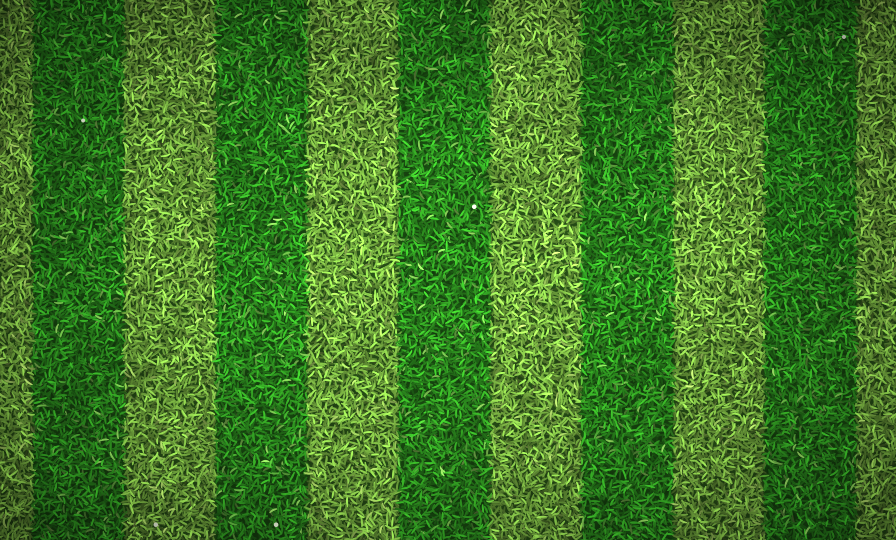
Reproduce this texture procedurally as a Shadertoy shader.

```glsl
// Mown lawn: alternating light and dark vertical stripes of short grass blades.

const float STRIPE_PERIOD = 0.2042;  // one dark + light pair, in canvas widths
const float STRIPE_START = 0.0365;   // left edge of the first dark stripe
const float CELL = 0.0125;           // blade spacing, in canvas heights
const int LAYERS = 4;
const int SPECKS = 5;

const vec3 LIGHT_GRASS = vec3(0.52, 0.76, 0.28);
const vec3 DARK_GRASS = vec3(0.19, 0.60, 0.13);
const vec3 STRAW = vec3(0.76, 0.82, 0.48);
const vec3 SOIL = vec3(0.06, 0.17, 0.04);
const vec3 SPECK = vec3(0.90, 0.93, 0.84);

vec3 hash3(vec2 p) {
    vec3 q = fract(p.xyx * vec3(0.1031, 0.1030, 0.0973));
    q += dot(q, q.yxz + 33.33);
    return fract((q.xxy + q.yzz) * q.zyx);
}

float cornerGradient(vec2 cell, vec2 offset) {
    float angle = 6.2832 * hash3(cell + 71.0).x;
    return dot(vec2(cos(angle), sin(angle)), offset);
}

float gradientNoise(vec2 p) {
    vec2 i = floor(p), f = fract(p);
    vec2 w = f * f * f * (f * (f * 6.0 - 15.0) + 10.0);
    vec2 e = vec2(1.0, 0.0);
    return mix(mix(cornerGradient(i, f), cornerGradient(i + e, f - e), w.x),
               mix(cornerGradient(i + e.yx, f - e.yx), cornerGradient(i + 1.0, f - 1.0), w.x), w.y);
}

// 1 in dark stripes, 0 in light ones; x in canvas widths
float darkStripe(float x, float soft) {
    float phase = fract((x - STRIPE_START) / STRIPE_PERIOD);
    float edgeDistance = (0.25 - abs(phase - 0.25 - step(0.75, phase))) * STRIPE_PERIOD;
    return smoothstep(-soft, soft, edgeDistance);
}

// Coverage of a tapered, slightly bent blade centred at the origin
float bladeMask(vec2 p, float angle, float halfLength, float bend, float soft) {
    float c = cos(angle), s = sin(angle);
    p = vec2(c * p.x + s * p.y, c * p.y - s * p.x);
    float along = p.x / halfLength;
    p.y += bend * (along * along - 0.4);
    float halfWidth = 0.0019 * (1.0 - 0.45 * along * along);
    float d = max(abs(p.y) - halfWidth, abs(p.x) - halfLength);
    return smoothstep(soft, -soft, d);
}

// Paints one layer of scattered blades over the colour below
vec3 paintBlades(vec3 below, vec2 p, float aspect, float layer, float soft) {
    vec2 shift = layer * vec2(0.37, 0.61) * CELL;
    vec2 home = floor((p + shift) / CELL);
    float depth = mix(0.55, 1.0, layer / float(LAYERS - 1));
    for (int y = -1; y <= 1; y++)
    for (int x = -1; x <= 1; x++) {
        vec2 cell = home + vec2(x, y);
        vec3 place = hash3(cell + 131.0 * layer + 17.0);
        vec3 look = hash3(cell + 57.0 * layer + 411.0);
        vec2 root = (cell + 0.2 + 0.6 * place.xy) * CELL - shift;
        float mask = bladeMask(p - root, 3.1416 * place.z, mix(0.006, 0.0095, look.x),
                               0.003 * (look.y - 0.5), soft);
        // Colour comes from the blade centre, so stripe edges are ragged
        vec3 grass = mix(LIGHT_GRASS, DARK_GRASS, darkStripe(root.x / aspect, 0.0008));
        grass = mix(grass, STRAW, 0.55 * smoothstep(0.90, 1.0, look.y));
        below = mix(below, grass * depth * mix(0.62, 1.3, look.z), mask);
    }
    return below;
}

// Small pale bits lying on the grass
float speckMask(vec2 p, float aspect, float soft) {
    float mask = 0.0;
    for (int i = 0; i < SPECKS; i++) {
        vec3 h = hash3(vec2(float(i) * 7.3 + 2.0, 19.0));
        float d = length(p - h.xy * vec2(aspect, 1.0)) - mix(0.003, 0.0045, h.z);
        mask = max(mask, smoothstep(soft, -soft, d));
    }
    return mask;
}

void mainImage(out vec4 fragColor, in vec2 fragCoord) {
    vec2 uv = fragCoord / iResolution.xy;
    vec2 p = fragCoord / iResolution.y;
    float aspect = iResolution.x / iResolution.y;
    float soft = 0.6 / iResolution.y;

    // Shaded ground, then blades from the deepest layer up
    vec3 stripe = mix(LIGHT_GRASS, DARK_GRASS, darkStripe(uv.x, soft));
    vec3 color = mix(SOIL, stripe, 0.15);
    for (int i = 0; i < LAYERS; i++)
        color = paintBlades(color, p, aspect, float(i), soft);

    // Uneven clumps and broad patches
    color *= 1.0 + 0.22 * gradientNoise(p * 38.0) + 0.10 * gradientNoise(p * 5.0);
    color = mix(color, SPECK, speckMask(p, aspect, soft));

    // Light falls off toward the corners
    vec2 fromCentre = uv - 0.5;
    color *= 1.17 - 1.2 * dot(fromCentre, fromCentre);
    fragColor = vec4(clamp(color, 0.0, 1.0), 1.0);
}
```
